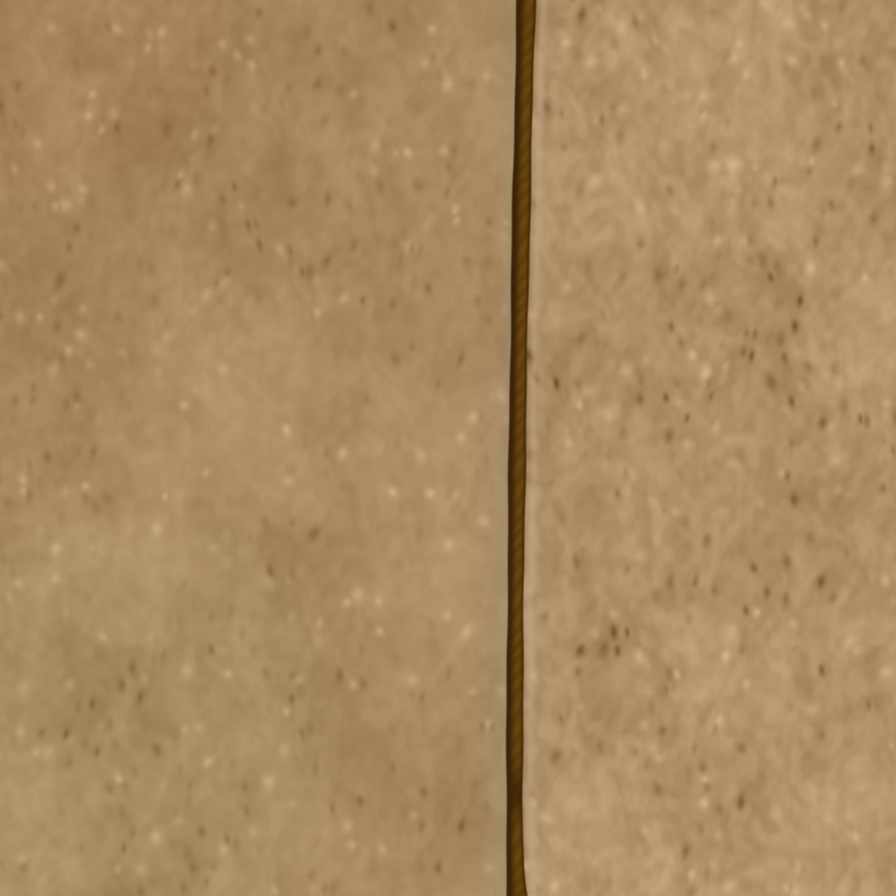
This texture is drawn by a three.js fragment shader. Its source:

```glsl
// Two panels of woven tan cloth parted by a narrow, dark vertical seam.
#define CLOTH vec3(0.668, 0.548, 0.390)
#define SEAM_DARK vec3(0.23, 0.135, 0.02)
#define SEAM_LIT vec3(0.43, 0.29, 0.06)
#define RIM_COOL vec3(0.60, 0.55, 0.45)
#define RIM_PALE vec3(0.76, 0.66, 0.53)
#define EDGE_SOFT 0.0016
#define MOTTLE 0.085
#define WEAVE 0.090
#define FLECK_DARK 0.17
#define FLECK_PALE 0.12

varying vec2 vUv;

vec3 hash3(vec2 p) {
  vec3 q = fract(p.xyx * vec3(0.1031, 0.1030, 0.0973));
  q += dot(q, q.yzx + 33.33);
  return fract((q.xxy + q.yzz) * q.zyx);
}

// Smooth cellular noise: x is a blended cell value about 0, y a scattered spot mask
vec2 cells(vec2 p, float rarity) {
  vec2 id = floor(p);
  vec2 f = p - id;
  float sum = 0.0;
  float weight = 0.0;
  float spot = 0.0;
  for (int j = -1; j <= 1; j++) {
    for (int i = -1; i <= 1; i++) {
      vec2 o = vec2(float(i), float(j));
      vec3 h = hash3(id + o);
      vec2 d = o + 0.2 + 0.6 * h.xy - f;
      float w = exp(-4.0 * dot(d, d));
      sum += w * (h.z - 0.5);
      weight += w;
      float size = 5.0 + 10.0 * h.x;
      spot = max(spot, exp(-size * dot(d, d)) * smoothstep(rarity, 1.0, h.z));
    }
  }
  return vec2(sum / weight, spot);
}

// Left and right borders of the seam at height y
vec2 seamEdges(float y) {
  float left = 0.565 + 0.0118 * y * y;
  float right = 0.583 + 0.0148 * y * y + 0.006 * exp(-28.0 * y);
  float wobble = 0.0005 * sin(23.0 * y) + 0.0003 * sin(61.0 * y + 1.0);
  return vec2(left + wobble, right - wobble);
}

vec3 cloth(vec2 uv, float side) {
  // Bend the grid slightly so the cells do not align
  vec2 p = uv + 0.004 * vec2(sin(uv.y * 37.0 + 3.0 * sin(uv.x * 19.0)), sin(uv.x * 43.0));

  // Broad patches, upright fibres and fine grain
  float mottle = cells(p * vec2(9.0, 7.0) + 3.0, 1.5).x
               + 0.8 * cells(p * vec2(27.0, 22.0) + 17.0, 1.5).x;
  float fibre = cells(p * vec2(62.0, 13.0) + 41.0, 1.5).x;
  float grain = cells(p * vec2(95.0, 72.0) + 73.0, 1.5).x;
  float fine = cells(p * vec2(160.0, 120.0) + 9.0, 1.5).x;
  float rough = mix(0.65, 1.1, side);
  float tone = MOTTLE * 0.6 * mottle + WEAVE * rough * (0.45 * fibre + 0.65 * grain + 0.3 * fine);

  // Short dark pits and pale nubs, gathered by the patches
  float pits = cells(p * vec2(78.0, 46.0) + 5.0, 0.78).y;
  float nubs = cells(p * vec2(58.0, 50.0) + 29.0, 0.84).y;
  float gather = clamp(0.55 - 1.2 * mottle, 0.1, 1.0);
  tone += FLECK_PALE * 0.8 * nubs - FLECK_DARK * rough * gather * pits;

  // Panel shading: warm upper left, olive lower left, paler right
  vec3 col = CLOTH + tone * vec3(1.0, 1.02, 1.0);
  float warm = exp(-6.0 * dot(uv - vec2(0.0, 1.0), uv - vec2(0.0, 1.0)));
  float olive = exp(-9.0 * dot(uv - vec2(0.05, 0.2), uv - vec2(0.05, 0.2)));
  col += warm * vec3(-0.030, -0.050, -0.050);
  col += olive * vec3(-0.015, 0.004, -0.018);
  col += side * vec3(0.022, 0.023, 0.026);
  return col;
}

void main() {
  vec2 uv = vUv;
  vec2 edge = seamEdges(uv.y);
  float side = step(0.5 * (edge.x + edge.y), uv.x);
  float toLeft = edge.x - uv.x;
  float toRight = uv.x - edge.y;
  vec3 col = cloth(uv, side);

  // Cool worn hem on the left, pale turned hem on the right
  col = mix(col, RIM_COOL, 0.55 * (1.0 - side) * exp(-max(toLeft, 0.0) / 0.010));
  float ridge = (toRight - 0.008) / 0.005;
  col = mix(col, RIM_PALE, 0.50 * side * exp(-ridge * ridge));
  col -= 0.06 * side * exp(-max(toRight, 0.0) / 0.003);

  // Seam interior: dark borders, a brown lit core and slanted threads
  float across = (uv.x - edge.x) / (edge.y - edge.x);
  float core = smoothstep(0.1, 0.6, across) * (1.0 - smoothstep(0.75, 1.05, across));
  float thread = 0.5 + 0.5 * sin(310.0 * (uv.y - 1.2 * uv.x) + 2.0 * sin(47.0 * uv.y));
  float shade = exp(-pow((uv.y - 0.115) / 0.025, 2.0));
  vec3 seam = mix(SEAM_DARK, SEAM_LIT, core * (0.65 + 0.25 * thread) * (1.0 - 0.8 * shade));
  float inside = smoothstep(-EDGE_SOFT, EDGE_SOFT, -max(toLeft, toRight));
  col = mix(col, seam, inside);

  gl_FragColor = vec4(clamp(col, 0.0, 1.0), 1.0);
}
```
